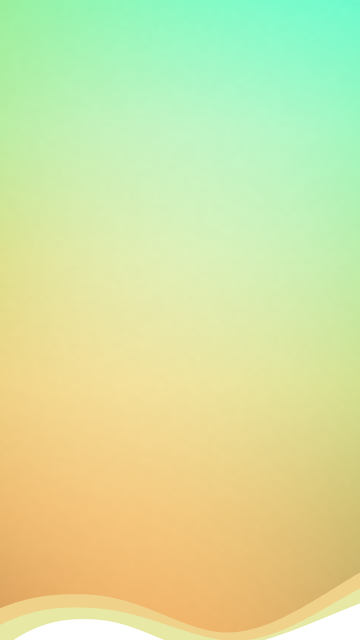
This background is drawn by a WebGL 1 fragment shader. Its source:

```glsl
precision highp float;
// A soft mint-to-amber backdrop with three layered waves along the bottom.
// The backdrop blends six colour rows, each a smooth curve through three
// colours; every wave is an eased crest and trough filled below its edge.

uniform vec2 u_resolution;

// Backdrop rows from top to bottom: left, middle, right
const vec3 MINT_L  = vec3(0.60, 0.94, 0.62);
const vec3 MINT_M  = vec3(0.53, 0.98, 0.76);
const vec3 MINT_R  = vec3(0.43, 0.98, 0.80);
const vec3 LEAF_L  = vec3(0.73, 0.93, 0.64);
const vec3 LEAF_M  = vec3(0.76, 0.96, 0.77);
const vec3 LEAF_R  = vec3(0.62, 0.97, 0.75);
const vec3 LIME_L  = vec3(0.87, 0.88, 0.56);
const vec3 LIME_M  = vec3(0.87, 0.94, 0.72);
const vec3 LIME_R  = vec3(0.74, 0.93, 0.67);
const vec3 STRAW_L = vec3(0.94, 0.83, 0.53);
const vec3 STRAW_M = vec3(0.94, 0.89, 0.62);
const vec3 STRAW_R = vec3(0.83, 0.88, 0.57);
const vec3 SAND_L  = vec3(0.93, 0.73, 0.44);
const vec3 SAND_M  = vec3(0.95, 0.79, 0.50);
const vec3 SAND_R  = vec3(0.82, 0.76, 0.46);
const vec3 AMBER_L = vec3(0.84, 0.61, 0.35);
const vec3 AMBER_M = vec3(0.94, 0.70, 0.41);
const vec3 AMBER_R = vec3(0.79, 0.65, 0.39);

// Wave fills, back to front
const vec3 WAVE_BACK  = vec3(0.94, 0.82, 0.54);
const vec3 WAVE_MID   = vec3(0.90, 0.91, 0.64);
const vec3 WAVE_FRONT = vec3(1.0);

const float ROW_STEP     = 0.2;   // height of one backdrop band
const float CREST_ROUND  = 2.2;   // roundness left of the crest
const float FALL_EASE    = 1.2;   // delay of the fall after the crest
const float RISE_BEND    = 1.7;   // curvature of the rise to the right
const float GRAIN_SCALE  = 60.0;  // mottling cells across the width
const float GRAIN_AMOUNT = 0.008;

float hash(vec2 p) {
  return fract(sin(dot(p, vec2(127.1, 311.7))) * 43758.5);
}

float valueNoise(vec2 p) {
  vec2 cell = floor(p);
  vec2 f = smoothstep(0.0, 1.0, fract(p));
  float low = mix(hash(cell), hash(cell + vec2(1.0, 0.0)), f.x);
  float high = mix(hash(cell + vec2(0.0, 1.0)), hash(cell + 1.0), f.x);
  return mix(low, high, f.y);
}

// Quadratic curve through the colours at x = 0, 0.5 and 1
vec3 across(vec3 left, vec3 middle, vec3 right, float x) {
  return left * (1.0 - x) * (1.0 - 2.0 * x)
       + middle * 4.0 * x * (1.0 - x)
       + right * x * (2.0 * x - 1.0);
}

// Blend weight of a row at the given depth below the top
float rowBlend(float depth, float row) {
  return clamp(depth / ROW_STEP - row + 1.0, 0.0, 1.0);
}

vec3 backdrop(vec2 uv) {
  float depth = 1.0 - uv.y;
  vec3 c = across(MINT_L, MINT_M, MINT_R, uv.x);
  c = mix(c, across(LEAF_L, LEAF_M, LEAF_R, uv.x), rowBlend(depth, 1.0));
  c = mix(c, across(LIME_L, LIME_M, LIME_R, uv.x), rowBlend(depth, 2.0));
  c = mix(c, across(STRAW_L, STRAW_M, STRAW_R, uv.x), rowBlend(depth, 3.0));
  c = mix(c, across(SAND_L, SAND_M, SAND_R, uv.x), rowBlend(depth, 4.0));
  return mix(c, across(AMBER_L, AMBER_M, AMBER_R, uv.x), rowBlend(depth, 5.0));
}

// Edge height; ends holds the heights at the left and right borders
float waveHeight(float x, vec2 crest, vec2 trough, vec2 ends) {
  if (x < crest.x) {
    return mix(crest.y, ends.x, pow(1.0 - x / crest.x, CREST_ROUND));
  }
  if (x < trough.x) {
    float fall = pow((x - crest.x) / (trough.x - crest.x), FALL_EASE);
    return mix(crest.y, trough.y, smoothstep(0.0, 1.0, fall));
  }
  float t = (x - trough.x) / (1.0 - trough.x);
  return mix(trough.y, ends.y, t * t * mix(RISE_BEND, 1.0, t));
}

// Coverage below an edge, smoothed over one pixel
float below(float edge, float y) {
  return clamp((edge - y) * u_resolution.y + 0.5, 0.0, 1.0);
}

void main() {
  vec2 uv = gl_FragCoord.xy / u_resolution;

  // Backdrop with faint mottling
  vec2 grainPos = uv * vec2(1.0, u_resolution.y / u_resolution.x) * GRAIN_SCALE;
  vec3 color = backdrop(uv) + (valueNoise(grainPos) - 0.5) * GRAIN_AMOUNT;

  // Waves, back to front
  float back = waveHeight(uv.x, vec2(0.208, 0.0716), vec2(0.630, 0.0117), vec2(0.0495, 0.1055));
  float middle = waveHeight(uv.x, vec2(0.208, 0.0508), vec2(0.653, -0.0013), vec2(0.0234, 0.0807));
  float front = waveHeight(uv.x, vec2(0.231, 0.0326), vec2(0.567, -0.0156), vec2(-0.0156, 0.0573));
  color = mix(color, WAVE_BACK, below(back, uv.y));
  color = mix(color, WAVE_MID, below(middle, uv.y));
  color = mix(color, WAVE_FRONT, below(front, uv.y));

  gl_FragColor = vec4(color, 1.0);
}
```
